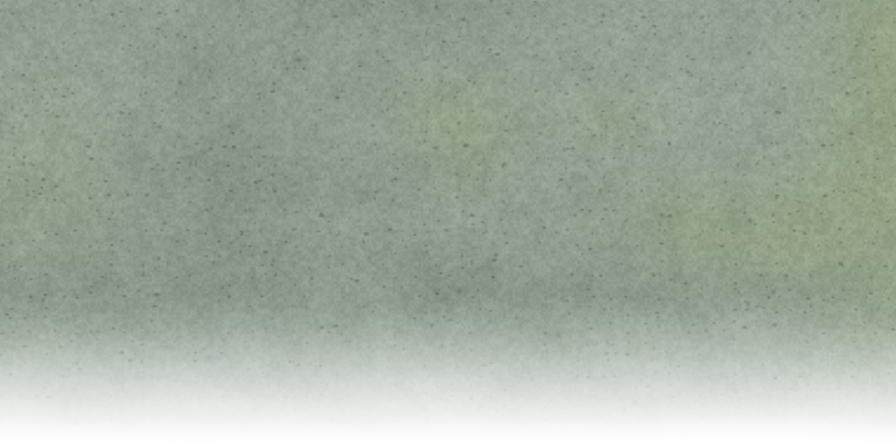
Give the GLSL for this texture, as a WebGL 2 fragment shader.

```glsl
#version 300 es
precision highp float;
// Weathered grey-green paper that fades to white along the lower edge.
// Layered value noise makes stains and grain, soft blots place the broad
// tints, and jittered grid cells scatter small dark flecks.

uniform vec2 u_resolution;
out vec4 outColor;

const vec3 SAGE  = vec3(0.563, 0.620, 0.563);
const vec3 SLATE = vec3(0.510, 0.568, 0.520);
const vec3 MOSS  = vec3(0.578, 0.636, 0.510);
const vec3 MIST  = vec3(0.605, 0.660, 0.608);
const vec3 WHITE = vec3(0.995);

// Hash without sine: two values in 0..1 for each cell
vec2 hash22(vec2 cell) {
    vec3 q = fract(vec3(cell.xyx) * vec3(0.1031, 0.1030, 0.0973));
    q += dot(q, q.yzx + 33.33);
    return fract((q.xx + q.yz) * q.zy);
}

float valueNoise(vec2 p) {
    vec2 cell = floor(p);
    vec2 f = fract(p);
    f = f * f * (3.0 - 2.0 * f);
    float low = mix(hash22(cell).x, hash22(cell + vec2(1.0, 0.0)).x, f.x);
    float high = mix(hash22(cell + vec2(0.0, 1.0)).x, hash22(cell + 1.0).x, f.x);
    return mix(low, high, f.y);
}

float fbm(vec2 p) {
    float sum = 0.0;
    float amplitude = 0.5;
    for (int i = 0; i < 5; i++) {
        sum += amplitude * valueNoise(p);
        p = mat2(1.6, 1.2, -1.2, 1.6) * p + 17.3;
        amplitude *= 0.5;
    }
    return sum;
}

// Soft elliptical stain
float blot(vec2 p, vec2 center, vec2 radius) {
    vec2 d = (p - center) / radius;
    return exp(-dot(d, d));
}

// One layer of flecks, at most one in each grid cell
float flecks(vec2 p, float density, float radius, float chance, float pixel) {
    vec2 cell = floor(p * density);
    vec2 center = (cell + 0.2 + 0.6 * hash22(cell + 5.0)) / density;
    vec2 pick = hash22(cell + 71.0);
    vec2 d = (p - center) * mix(vec2(1.0, 0.6), vec2(0.6, 1.0), pick.y);
    float shape = 1.0 - smoothstep(radius - pixel, radius + pixel, length(d));
    return shape * step(pick.x, chance) * (0.4 + 0.6 * pick.y);
}

// Broad stains and tints of the sheet
vec3 paperTint(vec2 p) {
    vec2 q = p + 0.12 * (vec2(fbm(p * 5.0), fbm(p * 5.0 + 40.0)) - 0.5);
    float moss = blot(q, vec2(2.02, 0.75), vec2(0.20, 0.50))
               + 0.7 * blot(q, vec2(1.64, 0.49), vec2(0.22, 0.10))
               + 0.6 * blot(q, vec2(1.02, 0.70), vec2(0.13, 0.10))
               + 0.4 * blot(q, vec2(1.38, 0.74), vec2(0.10, 0.07))
               + 0.3 * blot(q, vec2(0.10, 0.58), vec2(0.16, 0.20));
    float dark = 0.7 * blot(q, vec2(0.84, 1.00), vec2(0.22, 0.11))
               + 0.5 * blot(q, vec2(0.48, 0.52), vec2(0.24, 0.36))
               + 0.6 * blot(q, vec2(0.98, 0.36), vec2(0.20, 0.09))
               + 0.5 * blot(q, vec2(1.42, 0.37), vec2(0.24, 0.08))
               + 0.4 * blot(q, vec2(0.10, 0.34), vec2(0.30, 0.08));
    float light = 0.5 * blot(q, vec2(1.55, 0.75), vec2(0.35, 0.25))
                + 0.4 * blot(q, vec2(0.15, 0.75), vec2(0.18, 0.25));
    float mottled = 0.55 + 0.9 * fbm(p * 9.0 + 8.0);
    vec3 tint = mix(SAGE, MIST, clamp(light, 0.0, 1.0));
    tint = mix(tint, SLATE, clamp(dark * mottled, 0.0, 1.0));
    return mix(tint, MOSS, clamp(moss * mottled, 0.0, 1.0));
}

void main() {
    vec2 p = gl_FragCoord.xy / u_resolution.y;
    float pixel = 1.0 / u_resolution.y;

    // Stained sheet with cloudy mottling and fine grain
    vec3 color = paperTint(p);
    color += 0.055 * (fbm(p * 14.0) - 0.48);
    color += 0.045 * (valueNoise(p * 85.0) - 0.5);
    color += 0.050 * (valueNoise(p * 190.0 + 31.0) - 0.5);

    // Dark flecks, from sparse and large to dense and small
    float specks = 0.0;
    for (int i = 0; i < 3; i++) {
        float layer = float(i);
        vec2 offset = vec2(3.7, 1.9) * layer;
        specks += flecks(p + offset, 13.0 + 14.0 * layer,
                         0.0036 - 0.0007 * layer, 0.25, pixel);
    }
    color -= 0.11 * min(specks, 1.0);

    // Uneven fade into white at the bottom
    float edge = p.y + 0.03 * (fbm(p * vec2(5.0, 8.0) + 60.0) - 0.48);
    float fade = 1.0 - smoothstep(-0.02, 0.36, edge);
    fade = mix(fade, 1.0, 1.0 - smoothstep(0.0, 0.07, p.y));
    color = mix(color, WHITE, fade);

    outColor = vec4(clamp(color, 0.0, 1.0), 1.0);
}
```
